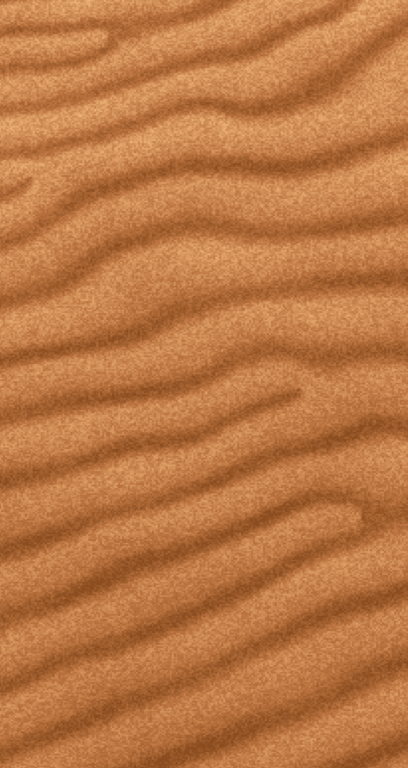
Give the GLSL for this texture, as a Shadertoy shader.

```glsl
// Wind-rippled desert sand: slanting soft shadow bands that fork, under fine grain.

// Colours of the sand, from shadow to sunlit
const vec3 SHADOW_SAND = vec3(0.600, 0.345, 0.160);
const vec3 MID_SAND    = vec3(0.740, 0.460, 0.258);
const vec3 SUNLIT_SAND = vec3(0.880, 0.635, 0.410);

// Ripple layout, in canvas heights
const float NEAR_SPACING  = 0.117;  // band distance at the bottom
const float SPACING_FALL  = 0.067;  // how much it shrinks towards the top
const float LEAST_SLOPE   = 0.20;
const float SLOPE_BEND    = 0.75;
const float LEVEL_HEIGHT  = 0.58;   // height where the bands lie flattest
const float BEND_AMOUNT   = 0.060;
const float WOBBLE_AMOUNT = 0.016;

// Light
const float BASE_TONE    = 0.49;
const float SLOPE_LIGHT  = 0.25;
const float SHADOW_DEPTH = 0.44;
const float HEIGHT_LIGHT = 0.30;
const float PATCH_LIGHT  = 0.16;

// Grain
const float GRAIN_SCALE    = 430.0;
const float GRAIN_STRENGTH = 0.54;

// Points where a band coming from the left runs out
const int FORK_COUNT = 4;
const vec2 FORKS[FORK_COUNT] = vec2[](
    vec2(0.39, 0.495), vec2(0.47, 0.325), vec2(0.14, 0.950), vec2(0.04, 0.770));

float hash(vec2 cell) {
    vec3 p = fract(cell.xyx * 0.1031);
    p += dot(p, p.yzx + 33.33);
    return fract((p.x + p.y) * p.z);
}

float valueNoise(vec2 p) {
    vec2 cell = floor(p);
    vec2 f = fract(p);
    f = f * f * f * (f * (f * 6.0 - 15.0) + 10.0);
    float low  = mix(hash(cell), hash(cell + vec2(1, 0)), f.x);
    float high = mix(hash(cell + vec2(0, 1)), hash(cell + vec2(1, 1)), f.x);
    return mix(low, high, f.y);
}

float signedNoise(vec2 p) {
    return valueNoise(p) - 0.5;
}

// Band number at a point; whole steps are hidden by the periodic profile
float ripplePhase(vec2 p) {
    float rise = p.y - LEVEL_HEIGHT;
    float slope = LEAST_SLOPE + SLOPE_BEND * rise * rise;
    float y = p.y - slope * p.x;
    y += BEND_AMOUNT * signedNoise(p * vec2(5.0, 4.0) + 17.0);
    y += WOBBLE_AMOUNT * signedNoise(p * vec2(12.0, 14.0) + 41.0);

    // Integrating 1 / spacing packs the bands closer with distance
    float phase = -log(NEAR_SPACING - SPACING_FALL * y) / SPACING_FALL;
    for (int i = 0; i < FORK_COUNT; i++) {
        vec2 d = p - FORKS[i];
        phase -= atan(d.y, d.x) / 6.28319;
    }
    return phase;
}

// Tone of one ripple: shaded lee face, then a slope that brightens upwards
float rippleTone(float phase, float depth) {
    float f = fract(phase);
    float shadow = smoothstep(0.0, 0.30, f) * (1.0 - smoothstep(0.30, 0.56, f));
    float lit = smoothstep(0.40, 0.92, f) + 1.0 - smoothstep(0.0, 0.28, f);
    return BASE_TONE + SLOPE_LIGHT * min(lit, 1.0) - SHADOW_DEPTH * depth * shadow;
}

// Two sizes of grain, slightly flattened by the low view
float sandGrain(vec2 p) {
    vec2 q = p * GRAIN_SCALE * vec2(0.9, 1.05);
    return 0.75 * signedNoise(q) + 0.4 * signedNoise(q * 0.53 + 91.0);
}

vec3 sandColour(float tone) {
    return tone < 0.5 ? mix(SHADOW_SAND, MID_SAND, tone * 2.0)
                      : mix(MID_SAND, SUNLIT_SAND, tone * 2.0 - 1.0);
}

void mainImage(out vec4 fragColor, in vec2 fragCoord) {
    vec2 p = fragCoord / iResolution.y;

    // Ripples, fading in places
    float depth = 0.60 + 0.65 * valueNoise(p * vec2(6.0, 9.0) + 63.0);
    float tone = rippleTone(ripplePhase(p), depth);

    // Paler far away, with broad uneven patches
    tone += HEIGHT_LIGHT * (p.y - 0.5);
    tone += PATCH_LIGHT * signedNoise(p * vec2(7.0, 12.0) + 5.0);

    tone += GRAIN_STRENGTH * sandGrain(p);
    fragColor = vec4(sandColour(clamp(tone, -0.2, 1.3)), 1.0);
}
```
